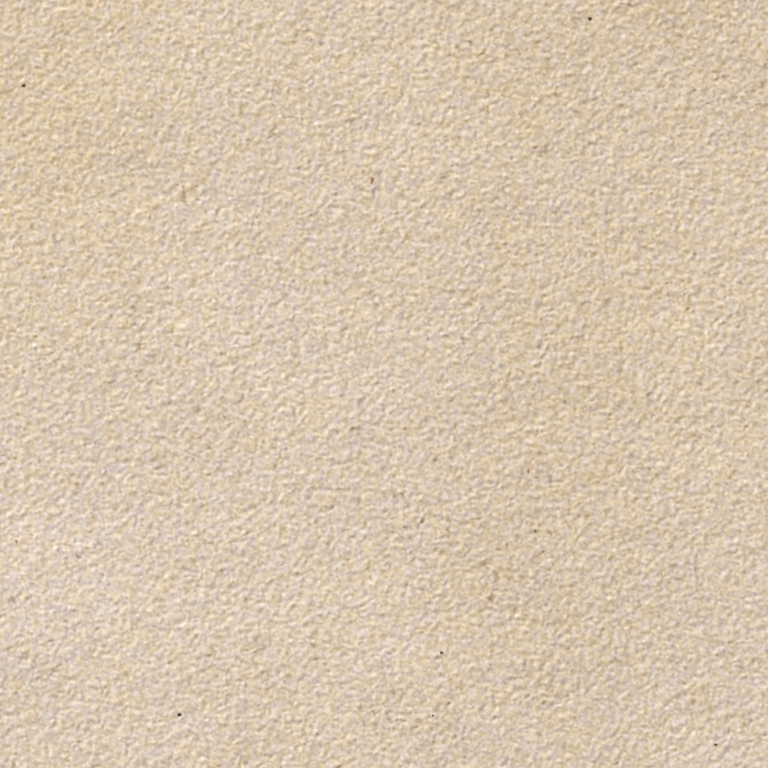
Reproduce this texture procedurally as a Shadertoy shader.

```glsl
// Rough cream paper: fine embossed grain, faint mottling and a few dark specks.

const vec3 PAPER = vec3(0.854, 0.782, 0.689);
const vec3 WARM_TINT = vec3(0.010, 0.002, -0.032);   // shift towards ochre
const vec3 CREVICE_SHADE = vec3(0.110, 0.125, 0.135);
const vec3 SPECK_DARK = vec3(0.30, 0.24, 0.20);
const vec3 SPECK_RUST = vec3(0.62, 0.43, 0.27);

const float GRAIN_FREQ = 172.0;      // grains across the canvas
const float FINE_FREQ = 290.0;
const float RELIEF = 0.072;          // strength of the embossing
const float FINE = 0.058;
const float MOTTLE = 0.025;
const vec2 LIGHT_STEP = vec2(-0.40, 0.58); // towards the light, in grains
const float SPECK_CELLS = 11.0;
const float SPECK_CHANCE = 0.11;

// Integer hash: three values in 0..1 per lattice cell
vec3 hash3(vec2 cell, uint seed) {
    uvec3 v = uvec3(ivec3(ivec2(cell), 0)) + uvec3(0u, 0u, seed);
    v = v * 1664525u + 1013904223u;
    v.x += v.y * v.z; v.y += v.z * v.x; v.z += v.x * v.y;
    v ^= v >> 16u;
    v.x += v.y * v.z; v.y += v.z * v.x; v.z += v.x * v.y;
    return vec3(v >> 8u) / 16777216.0;
}

// Smooth value noise in -1..1
float noise(vec2 p, uint seed) {
    vec2 i = floor(p), f = fract(p);
    f = f * f * (3.0 - 2.0 * f);
    float low = mix(hash3(i, seed).x, hash3(i + vec2(1, 0), seed).x, f.x);
    float high = mix(hash3(i + vec2(0, 1), seed).x, hash3(i + vec2(1, 1), seed).x, f.x);
    return 2.0 * mix(low, high, f.y) - 1.0;
}

float fbm(vec2 p, uint seed) {
    float sum = 0.0, amplitude = 0.55;
    for (uint k = 0u; k < 4u; k++) {
        sum += amplitude * noise(p, seed + k);
        p = mat2(1.6, 1.2, -1.2, 1.6) * p + 7.3;
        amplitude *= 0.55;
    }
    return sum;
}

// Pulp height, with a turned second layer to hide the lattice
float pulp(vec2 p) {
    return 0.75 * noise(p, 11u) + 0.65 * noise(mat2(0.8, 0.6, -0.6, 0.8) * p * 1.25, 12u);
}

// Sparse specks: coverage in x, rust amount in y
vec2 specks(vec2 uv, float pixel) {
    vec2 cell = floor(uv * SPECK_CELLS);
    vec3 place = hash3(cell, 31u);
    vec3 look = hash3(cell, 32u);
    vec2 centre = (cell + 0.2 + 0.6 * place.xy) / SPECK_CELLS;
    vec2 d = uv - centre;
    d += 0.0012 * vec2(noise(uv * 260.0, 33u), noise(uv * 260.0, 34u));
    float rust = step(0.72, look.y);
    d.y *= mix(1.0, 0.55, rust);
    float radius = mix(0.0013, 0.0032, look.x * look.x);
    float cover = 1.0 - smoothstep(radius - pixel, radius + pixel, length(d));
    return vec2(cover * step(place.z, SPECK_CHANCE) * mix(0.6, 1.0, look.z), rust);
}

void mainImage(out vec4 fragColor, in vec2 fragCoord) {
    vec2 uv = fragCoord / iResolution.y;
    float pixel = 1.0 / iResolution.y;

    // Embossed grain lit from the upper left
    vec2 warp = 0.4 * vec2(noise(uv * 70.0, 1u), noise(uv * 70.0, 2u));
    vec2 p = uv * vec2(0.94, 1.06) * GRAIN_FREQ + warp;
    float relief = pulp(p) - pulp(p + LIGHT_STEP);
    float fine = noise(mat2(0.96, 0.28, -0.28, 0.96) * uv * FINE_FREQ, 21u);

    // Broad stains and faint horizontal streaks
    float stain = fbm(uv * vec2(3.0, 3.5), 41u);
    float streak = fbm(uv * vec2(7.0, 26.0), 51u);
    float shade = RELIEF * relief + FINE * fine + MOTTLE * (stain + 0.6 * streak);
    shade -= 0.018 * (smoothstep(0.50, 0.66, uv.x + 0.05 * stain) - 0.45);

    // Ochre and grey flecks over a slow change of warmth
    float warmth = noise(uv * 125.0 + 3.7, 61u) + 0.6 * noise(uv * 230.0, 62u);
    warmth += 0.6 * fbm(uv * 2.5, 63u) + 0.5 * (uv.y - 0.5);
    vec3 color = PAPER + shade * vec3(0.97, 1.0, 1.02) + WARM_TINT * warmth;

    // Short slanted crevices, denser in patches
    vec2 slanted = mat2(0.9, -0.43, 0.43, 0.9) * uv * vec2(120.0, 175.0);
    float patches = 0.6 + 0.4 * noise(uv * 17.0, 71u);
    float crevice = smoothstep(0.45, 0.92, noise(slanted + warp, 72u)) * patches;
    color -= CREVICE_SHADE * crevice * (0.75 - 0.4 * relief);

    vec2 speck = specks(uv, pixel);
    color = mix(color, mix(SPECK_DARK, SPECK_RUST, speck.y), speck.x);

    fragColor = vec4(clamp(color, 0.0, 1.0), 1.0);
}
```
